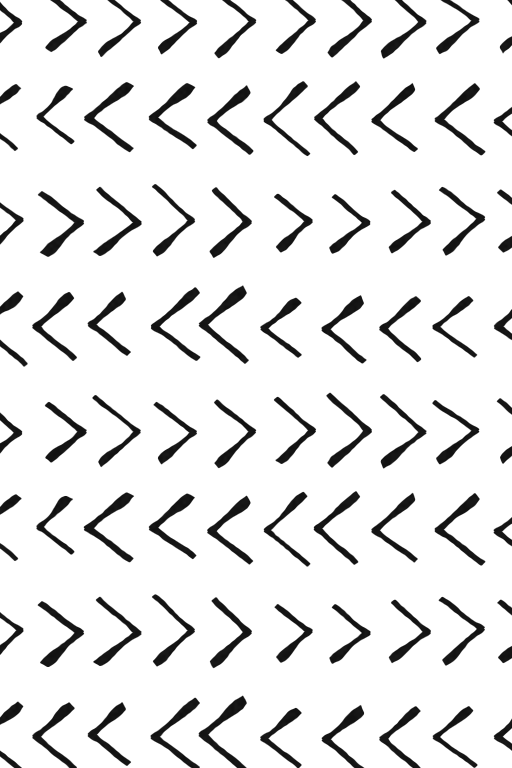
Give the GLSL for this pattern, as a WebGL 1 fragment shader.

```glsl
precision highp float;
// Rows of hand-inked chevrons on white, pointing right and left by turns.
// Each chevron is two tapered strokes: one plain, one swelling into a club.
// Hashes per mark vary position, arm length, bow, weight and end cut.

uniform vec2 u_resolution;

// One unit of length is the distance between rows.
const float ROWS_IN_VIEW = 7.49;
const float MARK_PITCH = 0.559;
const float FIRST_ROW = 0.215;
const vec3 PAPER = vec3(1.0);
const vec3 INK_DARK = vec3(0.04);
const vec3 INK_LIGHT = vec3(0.13);

float hash(vec2 p) {
  return fract(sin(dot(p, vec2(127.1, 311.7))) * 43758.5453);
}

// Signed random value in -1..1 for one trait of one mark
float vary(vec2 id, float trait) {
  return 2.0 * hash(id + trait * vec2(7.3, 3.1)) - 1.0;
}

float noise(vec2 p) {
  vec2 i = floor(p);
  vec2 f = fract(p);
  f = f * f * (3.0 - 2.0 * f);
  return mix(mix(hash(i), hash(i + vec2(1.0, 0.0)), f.x),
             mix(hash(i + vec2(0.0, 1.0)), hash(i + vec2(1.0)), f.x), f.y);
}

// Brush stroke from the origin to "end", cut off at a slant
float stroke(vec2 p, vec2 end, float thin, float club, float bow, float slant) {
  float len = length(end);
  vec2 dir = end / len;
  vec2 q = vec2(dot(p, dir), dot(p, vec2(-dir.y, dir.x)));
  float t = clamp(q.x / len, 0.0, 1.0);
  q.y -= bow * sin(6.0 * t) * t;
  float swell = smoothstep(0.3, 0.82, t) * (1.0 - 0.4 * smoothstep(0.84, 1.0, t));
  float joint = 0.010 * (1.0 - smoothstep(0.0, 0.2, t));
  float halfWidth = thin + joint + club * swell;
  float cap = max(q.x - len + slant * q.y, -q.x - thin);
  float corner = 0.012;
  vec2 d = vec2(cap, abs(q.y) - halfWidth) + corner;
  return length(max(d, 0.0)) + min(max(d.x, d.y), 0.0) - corner;
}

// Chevron with its tip at the origin, pointing to +x, with y downwards
float chevron(vec2 p, vec2 id) {
  float size = 1.0 + 0.13 * vary(id, 1.0);
  vec2 plainEnd = size * vec2(-0.375 + 0.03 * vary(id, 2.0), -0.31 + 0.035 * vary(id, 3.0));
  vec2 clubEnd = size * vec2(-0.355 + 0.03 * vary(id, 4.0), 0.305 + 0.03 * vary(id, 5.0));
  float thin = 0.024 + 0.004 * vary(id, 6.0);
  float club = 0.023 + 0.006 * vary(id, 7.0);
  float plainArm = stroke(p, plainEnd, thin, 0.003, 0.012 * vary(id, 8.0), 0.15);
  float clubArm = stroke(p, clubEnd, thin, club, 0.014 * vary(id, 9.0), 0.45 * vary(id, 10.0));
  return min(plainArm, clubArm);
}

// Nearest chevron in one row; odd rows are turned by half a turn
float chevronRow(vec2 p, float row) {
  float cycle = mod(row, 4.0);
  float turned = mod(row, 2.0);
  float facing = 1.0 - 2.0 * turned;
  float rowY = row + FIRST_ROW - 0.065 * sin(0.9 * cycle);
  float firstX = 0.215 + 0.13 * turned;
  float nearest = floor((p.x - firstX + 0.19 * facing) / MARK_PITCH + 0.5);
  float d = 10.0;
  for (int i = -1; i <= 1; i++) {
    float column = nearest + float(i);
    vec2 id = vec2(column, cycle + 17.0);
    vec2 tip = vec2(firstX + column * MARK_PITCH, rowY);
    tip += vec2(0.045, 0.025) * vec2(vary(id, 11.0), vary(id, 12.0));
    d = min(d, chevron((p - tip) * facing, id));
  }
  return d;
}

void main() {
  // Measure down from the top edge, in row units
  vec2 p = vec2(gl_FragCoord.x, u_resolution.y - gl_FragCoord.y);
  float pixel = ROWS_IN_VIEW / u_resolution.y;
  p *= pixel;

  // Gather the marks of the closest rows
  float row = floor(p.y - FIRST_ROW + 0.5);
  float d = 10.0;
  for (int j = -1; j <= 1; j++) {
    d = min(d, chevronRow(p, row + float(j)));
  }

  // Slightly uneven edges and ink
  d += 0.007 * (noise(p * 22.0) - 0.5);
  vec3 ink = mix(INK_DARK, INK_LIGHT, 0.25 + 0.4 * noise(p * 30.0));
  float coverage = 1.0 - smoothstep(-0.75 * pixel, 0.75 * pixel, d);
  gl_FragColor = vec4(mix(PAPER, ink, coverage), 1.0);
}
```
